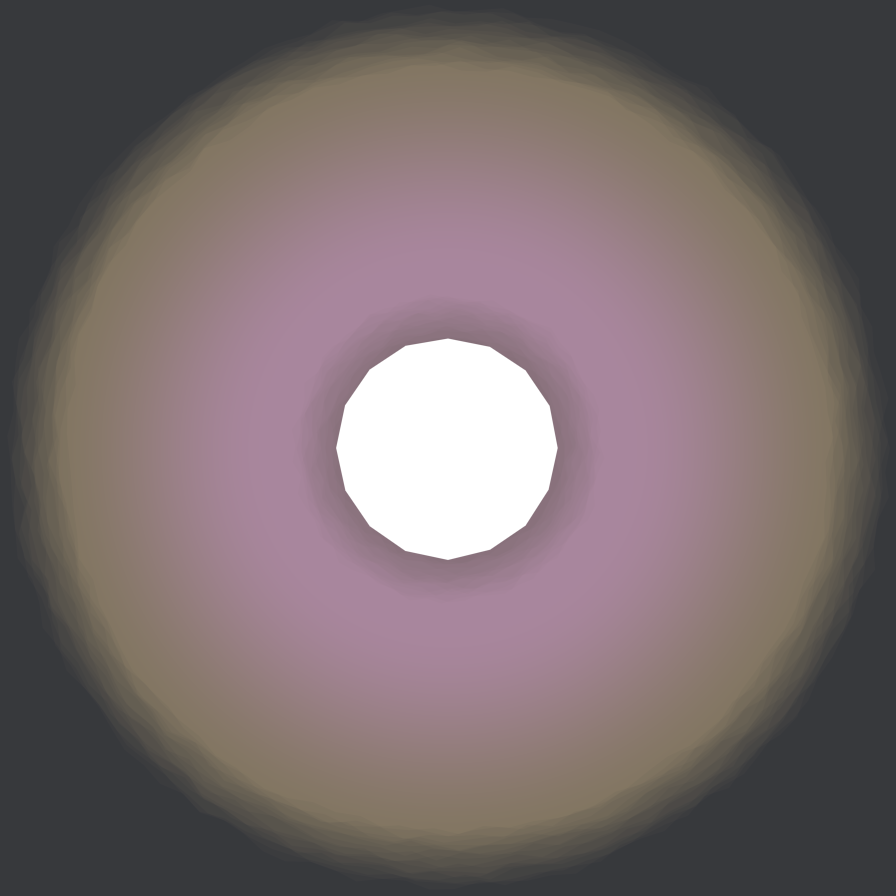
This background is drawn by a three.js fragment shader. Its source:

```glsl
varying vec2 vUv;

const float TAU = 6.283185;

float hash(vec2 p) {
  return fract(sin(dot(p, vec2(127.1, 311.7))) * 43758.55);
}

// Corner of an uneven polygon; the index wraps around the ring
vec2 corner(float index, float sides, float radius, float jitter, float seed) {
  float wobble = hash(vec2(mod(index, sides), seed)) * 2.0 - 1.0;
  float angle = index / sides * TAU;
  return (radius + jitter * wobble) * vec2(cos(angle), sin(angle));
}

// Coverage of a disc whose outline is cut into straight, uneven chords
float raggedDisc(vec2 p, float radius, float sides, float jitter, float seed) {
  float index = floor(fract(atan(p.y, p.x) / TAU) * sides);
  vec2 a = corner(index, sides, radius, jitter, seed);
  vec2 b = corner(index + 1.0, sides, radius, jitter, seed);
  vec2 edge = normalize(b - a);
  float inside = edge.x * (p.y - a.y) - edge.y * (p.x - a.x);
  return smoothstep(-0.0008, 0.0008, inside);
}

// Average of many ragged discs, giving a faceted fade between two radii
float facetedFade(vec2 p, float inner, float outer, float sides, float jitter) {
  float sum = 0.0;
  for (int i = 0; i < 18; i++) {
    float layer = float(i);
    float turn = hash(vec2(layer, sides)) * TAU;
    vec2 q = mat2(cos(turn), sin(turn), -sin(turn), cos(turn)) * p;
    float radius = mix(inner, outer, (layer + 0.5) / 18.0);
    sum += raggedDisc(q, radius, sides + layer, jitter, layer + 3.0);
  }
  return sum / 18.0;
}

void main() {
  vec2 p = vUv - 0.5;
  float r = length(p);

  vec3 charcoal = vec3(0.216, 0.222, 0.237);
  vec3 mauve = vec3(0.66, 0.525, 0.615);
  vec3 khaki = vec3(0.505, 0.46, 0.375);
  vec3 shadow = vec3(0.52, 0.435, 0.47);

  // Wide halo, mauve inside and khaki at the rim
  vec3 halo = mix(mauve, khaki, smoothstep(0.2, 0.46, r));
  vec3 color = mix(charcoal, halo, facetedFade(p, 0.425, 0.492, 96.0, 0.006));

  // Soft shadow around the centre
  color = mix(color, shadow, facetedFade(p, 0.118, 0.173, 44.0, 0.005));

  // White core
  color = mix(color, vec3(1.0), raggedDisc(p, 0.1232, 16.0, 0.0018, 7.0));

  gl_FragColor = vec4(color, 1.0);
}
```
